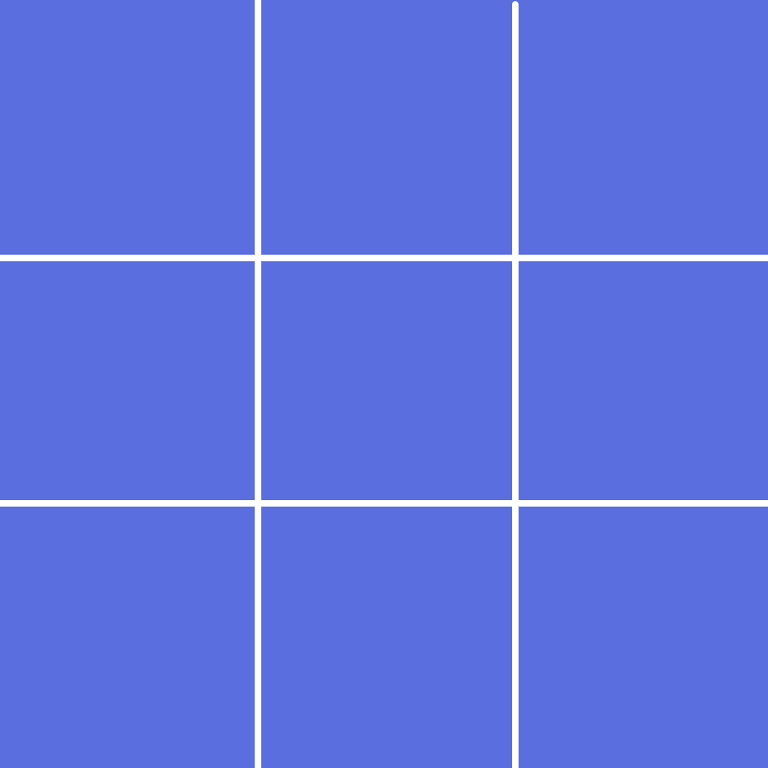
A WebGL 2 fragment shader for this pattern:

```glsl
#version 300 es
precision highp float;
// Three by three blue tiles parted by thin white lines with a faint dark rim.
// Each line is a capsule distance; a loop joins two columns and two rows.
// One column stops just short of the top edge, showing its round cap.

uniform vec2 u_resolution;
out vec4 fragColor;

const vec3 TILE_BLUE = vec3(0.355, 0.431, 0.880);
const vec3 RIM_BLUE = vec3(0.310, 0.388, 0.868);
const vec3 LINE_WHITE = vec3(0.995, 0.995, 1.0);

const vec2 FIRST_LINE = vec2(0.3359, 0.3446);
const vec2 LINE_STEP = vec2(0.3351, 0.3195);
const float HALF_WIDTH = 0.0043;
const float RIM_WIDTH = 0.0013;
const float OVERSHOOT = 0.05;
const float CAP_TOP = 0.9985;

// Distance to a round-ended segment from a to b
float capsule(vec2 p, vec2 a, vec2 b, float radius) {
    vec2 pa = p - a;
    vec2 ba = b - a;
    float along = clamp(dot(pa, ba) / dot(ba, ba), 0.0, 1.0);
    return length(pa - ba * along) - radius;
}

// Smooth coverage of a shape, about one pixel wide at its edge
float coverage(float dist, float pixel) {
    return 1.0 - smoothstep(-0.6 * pixel, 0.6 * pixel, dist);
}

// Distance to the nearest dividing line
float gridDistance(vec2 p, float halfWidth) {
    float nearest = 1.0;
    float low = -OVERSHOOT;
    float high = 1.0 + OVERSHOOT;
    for (int i = 0; i < 2; i++) {
        vec2 center = FIRST_LINE + LINE_STEP * float(i);
        float top = i == 1 ? CAP_TOP - halfWidth : high;
        float column = capsule(p, vec2(center.x, low), vec2(center.x, top), halfWidth);
        float row = capsule(p, vec2(low, center.y), vec2(high, center.y), halfWidth);
        nearest = min(nearest, min(column, row));
    }
    return nearest;
}

void main() {
    vec2 uv = gl_FragCoord.xy / u_resolution;
    float pixel = 1.0 / min(u_resolution.x, u_resolution.y);
    float dist = gridDistance(uv, HALF_WIDTH);

    // Tile, then the dark rim, then the line on top
    vec3 color = mix(TILE_BLUE, RIM_BLUE, coverage(dist - RIM_WIDTH, pixel));
    color = mix(color, LINE_WHITE, coverage(dist, pixel));
    fragColor = vec4(color, 1.0);
}
```
